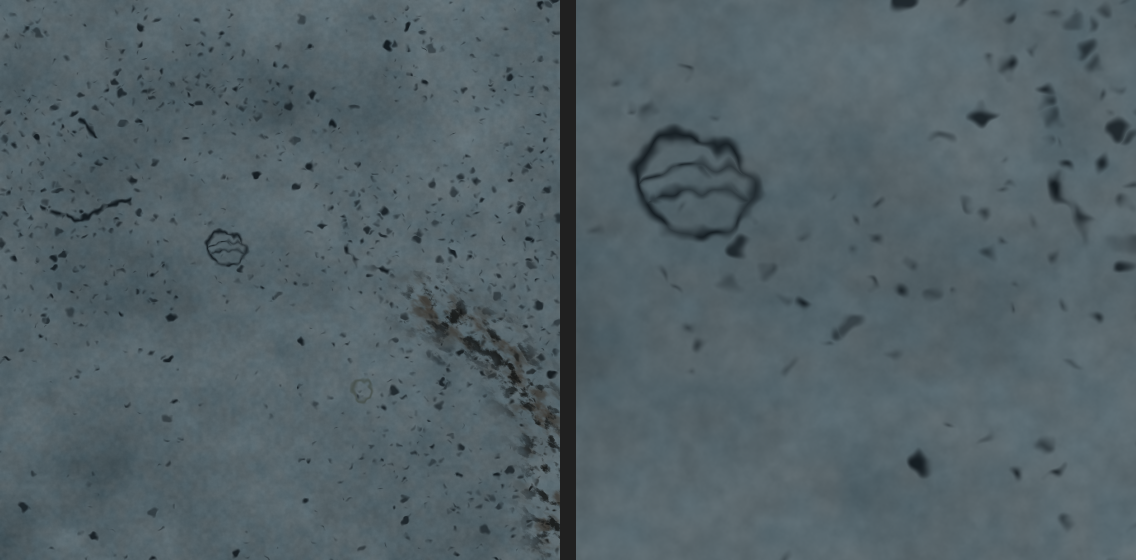
Left: the whole. Right: its middle third, enlarged.
Reproduce this texture procedurally as a Shadertoy shader.

```glsl
// Weathered blue-grey stone with dark specks, fine cracks, a small ring and a rusty vein
#define STONE vec3(0.328, 0.385, 0.409)
#define SPECK vec3(0.060, 0.090, 0.110)
#define RUST vec3(0.190, 0.150, 0.110)
#define MOTTLE 0.125
#define GRAIN 0.062
#define COARSE_CELLS 38.0
#define FINE_CELLS 70.0
#define EDGE 0.0038

float hash(vec2 p) {
    vec3 q = fract(vec3(p.xyx) * 0.1031);
    q += dot(q, q.yzx + 33.33);
    return fract((q.x + q.y) * q.z);
}

float noise(vec2 p) {
    vec2 i = floor(p), f = fract(p);
    f = f * f * (3.0 - 2.0 * f);
    return mix(mix(hash(i), hash(i + vec2(1, 0)), f.x),
               mix(hash(i + vec2(0, 1)), hash(i + vec2(1, 1)), f.x), f.y);
}

float fbm(vec2 p) {
    float sum = 0.0, amp = 0.5;
    for (int i = 0; i < 4; i++) {
        sum += amp * noise(p);
        p = mat2(1.6, 1.2, -1.2, 1.6) * p + 7.3;
        amp *= 0.5;
    }
    return sum / 0.9375;
}

mat2 rotate(float a) {
    float c = cos(a), s = sin(a);
    return mat2(c, s, -s, c);
}

float segment(vec2 p, vec2 a, vec2 b) {
    vec2 d = b - a;
    return length(p - a - d * clamp(dot(p - a, d) / dot(d, d), 0.0, 1.0));
}

float blob(vec2 p, vec2 center, vec2 size) {
    vec2 d = (p - center) / size;
    return exp(-dot(d, d));
}

// Distance to the rusty vein running down the right side
float veinDistance(vec2 p) {
    float d = segment(p, vec2(0.76, 0.46), vec2(0.90, 0.37));
    d = min(d, segment(p, vec2(0.90, 0.37), vec2(0.97, 0.25)));
    return min(d, segment(p, vec2(0.97, 0.25), vec2(0.99, 0.05)));
}

// How crowded the specks are: busy above, nearly clean at lower left
float speckDensity(vec2 p) {
    float clean = smoothstep(0.56, 0.38, p.y) * smoothstep(0.74, 0.58, p.x);
    float clumps = smoothstep(0.32, 0.66, fbm(p * 8.0 + 3.0));
    float chain = segment(p, vec2(0.20, 1.0), vec2(0.42, 0.80));
    float d = (0.12 + 0.95 * clumps) * (1.0 - 0.85 * clean);
    return d + 0.5 * exp(-chain * 35.0) + 0.5 * exp(-veinDistance(p) * 18.0);
}

// Scattered soft ellipses, mostly lying flat
float specks(vec2 p, float cells, float chance, float minSize, float maxSize) {
    vec2 home = floor(p * cells);
    float mask = 0.0;
    for (int y = -1; y <= 1; y++)
    for (int x = -1; x <= 1; x++) {
        vec2 id = home + vec2(x, y);
        vec2 center = (id + vec2(hash(id + cells), hash(id + 41.7))) / cells;
        if (hash(id + 97.3) > chance * speckDensity(center)) continue;
        float pick = hash(id + 13.1);
        float size = mix(minSize, maxSize, pick * pick);
        vec2 d = rotate((hash(id + 5.9) - 0.5) * 2.2) * (p - center);
        d.y *= 1.0 + 0.8 * hash(id + 71.3);
        float ink = mix(0.45, 1.0, hash(id + 29.0));
        mask = max(mask, ink * smoothstep(EDGE, -EDGE, length(d) - size));
    }
    return mask;
}

// Broken dark lines on the left and centre
float cracks(vec2 p) {
    float d = segment(p, vec2(0.075, 0.630), vec2(0.140, 0.606));
    d = min(d, segment(p, vec2(0.140, 0.606), vec2(0.185, 0.630)));
    d = min(d, segment(p, vec2(0.185, 0.630), vec2(0.240, 0.643)));
    d = min(d, segment(p, vec2(0.620, 0.560), vec2(0.640, 0.525)));
    d = min(d, segment(p, vec2(0.640, 0.525), vec2(0.700, 0.515)));
    d = min(d, segment(p, vec2(0.145, 0.785), vec2(0.170, 0.755)));
    float gaps = smoothstep(0.20, 0.60, noise(p * 70.0));
    return gaps * smoothstep(EDGE, -EDGE, d - 0.0036);
}

// Slanted oval outline crossed by two rising strokes
float ringMark(vec2 p) {
    vec2 q = rotate(0.35) * (p - vec2(0.403, 0.557));
    float oval = (length(q / vec2(0.035, 0.028)) - 1.0) * 0.031;
    float rise = 0.45 * q.x - 9.0 * q.x * q.x;
    float strokes = min(abs(q.y - 0.011 - rise), abs(q.y + 0.003 - rise));
    float d = min(abs(oval), max(strokes + 0.0008, oval));
    float wear = 0.6 + 0.4 * smoothstep(0.25, 0.6, noise(p * 85.0));
    return wear * smoothstep(EDGE, -EDGE, d - 0.0026);
}

void mainImage(out vec4 fragColor, in vec2 fragCoord) {
    vec2 p = fragCoord / iResolution.xy;
    vec2 rough = p + 0.008 * (vec2(noise(p * 120.0), noise(p * 120.0 + 50.0)) - 0.5);

    // Stone: cloudy tone, faint smudges and fine grain
    float tone = MOTTLE * (fbm(p * 6.0) - 0.5) + GRAIN * (fbm(p * 115.0) - 0.5);
    tone += 0.035 * (noise(p * 24.0 + 31.0) - 0.5);
    tone += 0.030 * (p.x - 0.5) + 0.020 * (p.y - 0.5);
    tone -= 0.040 * blob(p, vec2(0.50, 0.81), vec2(0.05, 0.04));
    tone -= 0.040 * blob(p, vec2(0.77, 0.20), vec2(0.04, 0.05));
    tone -= 0.035 * blob(p, vec2(0.82, 0.60), vec2(0.05, 0.04));
    tone += 0.045 * blob(p, vec2(0.12, 0.04), vec2(0.03, 0.02));
    vec3 color = STONE + tone;
    color += 0.018 * (noise(p * 60.0 + 9.0) - 0.5) * vec3(1.0, -0.2, -0.8);

    // Rusty vein: brown halo with streaky dark crumbs
    float vein = exp(-pow(veinDistance(rough) / 0.045, 2.0));
    vec2 along = rotate(0.6) * p;
    float streaks = fbm(along * vec2(30.0, 52.0));
    color = mix(color, RUST, 0.65 * vein * smoothstep(0.45, 0.75, streaks));
    float crumbs = vein * smoothstep(0.52, 0.72, fbm(along * vec2(45.0, 70.0) + 20.0));
    crumbs = max(crumbs, blob(rough, vec2(0.80, 0.365), vec2(0.026, 0.014)) * smoothstep(0.3, 0.55, streaks));

    // Faint tan ring
    float paleRing = abs(length((rough - vec2(0.647, 0.303)) / vec2(0.9, 1.0)) - 0.019);
    color = mix(color, vec3(0.22, 0.25, 0.21), 0.5 * smoothstep(0.006, 0.0, paleRing));

    // Dark marks
    float dark = specks(rough, COARSE_CELLS, 0.46, 0.0030, 0.0088);
    dark = max(dark, 0.6 * specks(rough, FINE_CELLS, 0.36, 0.0014, 0.0046));
    dark = max(dark, max(cracks(rough), ringMark(rough)));
    dark = max(dark, 0.95 * crumbs);
    vec3 ink = mix(SPECK, SPECK * vec3(1.3, 0.95, 0.75), vein);
    color = mix(color, ink, 0.94 * dark);

    fragColor = vec4(color, 1.0);
}
```
